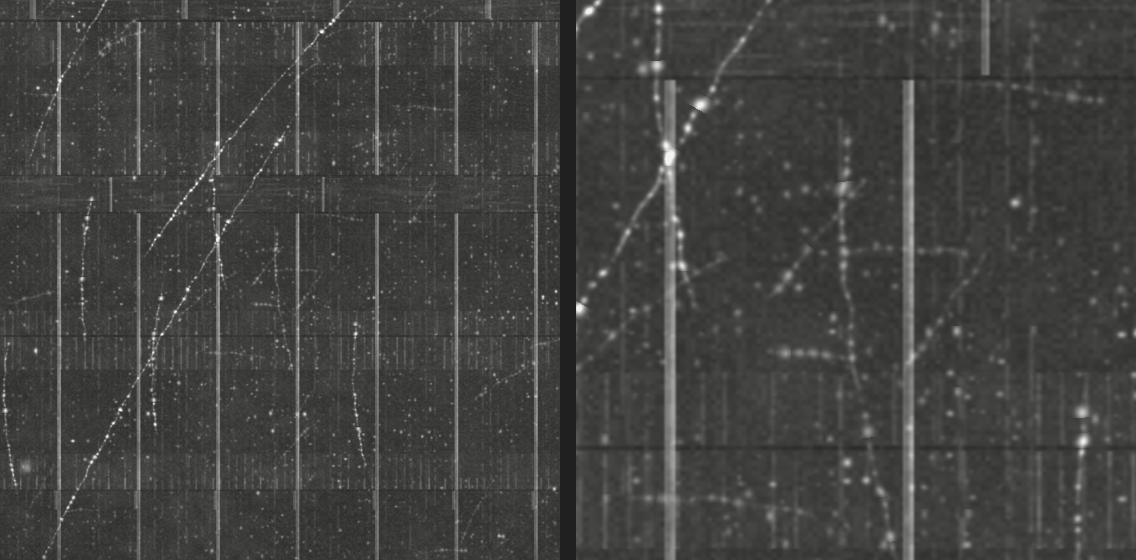
Left, the full canvas; right, a detail of the centre.
Reproduce this texture procedurally as a Shadertoy shader.

```glsl
// Dusty, scratched dark panel with bright vertical bars, comb ticks and dotted scratches.

float hash(vec2 p) {
    return fract(sin(dot(p, vec2(127.1, 311.7))) * 43758.5453);
}

float noise(vec2 p) {
    vec2 i = floor(p), f = fract(p);
    f = f * f * (3.0 - 2.0 * f);
    return mix(mix(hash(i), hash(i + vec2(1, 0)), f.x),
               mix(hash(i + vec2(0, 1)), hash(i + vec2(1, 1)), f.x), f.y);
}

float box(float v, float lo, float hi) {
    return smoothstep(lo - 0.001, lo + 0.001, v) * (1.0 - smoothstep(hi - 0.001, hi + 0.001, v));
}

// Soft vertical bar, repeated every period
float bars(float x, float start, float period, float halfWidth) {
    float d = mod(x - start + 0.5 * period, period) - 0.5 * period;
    float body = 1.0 - smoothstep(halfWidth - 0.001, halfWidth + 0.0014, abs(d));
    return body * (0.75 + 0.45 * smoothstep(-0.001, 0.002, d));
}

// Row of thin upright ticks, optionally broken into dashes
float comb(vec2 p, float lo, float hi, float broken) {
    float column = floor(p.x * 70.0);
    float h = hash(vec2(column, lo * 91.0));
    float x = (fract(p.x * 70.0) - 0.35 - 0.3 * h) / 70.0;
    float dash = smoothstep(0.3, 0.65, noise(vec2(column * 7.3, p.y * 130.0)));
    float stroke = exp(-x * x / 3.2e-6) * smoothstep(0.1, 0.95, h);
    return stroke * mix(1.0, dash, broken) * box(p.y, lo, hi);
}

float specks(vec2 p, float cells, float density, float size, float seed) {
    vec2 c = floor(p * cells);
    vec2 spot = 0.3 + 0.4 * vec2(hash(c + seed + 7.0), hash(c + seed + 13.0));
    vec2 q = (p * cells - c - spot) / cells;
    float h = hash(c + seed + 29.0);
    q.y *= 0.7 + 0.6 * hash(c + seed + 3.0);
    float r = size * (0.7 + 0.5 * h);
    return step(hash(c + seed), density) * (0.15 + 0.85 * h * h * h) * exp(-dot(q, q) / (r * r));
}

// Bowed trail of dots from a to b
float scratch(vec2 p, vec2 a, vec2 b, float bow, float seed) {
    float len = length(b - a);
    vec2 dir = (b - a) / len, q = p - a;
    float s = dot(q, dir), t = s / len;
    float across = dot(q, vec2(-dir.y, dir.x)) - bow * 4.0 * t * (1.0 - t);
    across += 0.004 * (noise(vec2(s * 60.0, seed)) - 0.5);
    float cell = floor(s / 0.009);
    float h = hash(vec2(cell, seed));
    float along = s - 0.009 * (cell + 0.3 + 0.4 * hash(vec2(cell, seed + 5.0)));
    float r = mix(0.0018, 0.0044, pow(h, 7.0));
    float dots = (0.1 + 0.9 * h * h) * exp(-(along * along + across * across) / (r * r));
    float thread = 0.35 * noise(vec2(s * 120.0, seed)) * exp(-across * across / 3.5e-6);
    return (dots + thread) * smoothstep(0.0, 0.08, t) * (1.0 - smoothstep(0.92, 1.0, t));
}

void mainImage(out vec4 fragColor, in vec2 fragCoord) {
    vec2 p = fragCoord / iResolution.xy;

    // Ground with grain, mottled dust film and faint columns
    float film = noise(p * 45.0) * noise(p * 13.0 + 5.0);
    float light = 0.055 * (noise(p * 330.0) - 0.5) + 0.02 * noise(p * 5.0) + 0.05 * film;
    light += 0.07 * comb(p + vec2(0.004, 0.0), -0.1, 1.1, 1.0);

    // Comb ticks with a blurred glow, denser beside the bars in the upper panel
    float nearBar = abs(mod(p.x - 0.0346, 0.1419) - 0.071);
    float cluster = 0.2 + 0.8 * (1.0 - smoothstep(0.03, 0.055, nearBar));
    float upper = box(p.y, 0.883, 0.961) + box(p.y, 0.69, 0.765);
    float lower = box(p.y, 0.402, 0.445) + box(p.y, 0.34, 0.398) + box(p.y, 0.127, 0.19);
    float glow = 0.4 + 0.6 * noise(vec2(p.x * 110.0, p.y * 20.0));
    light += glow * (0.04 * upper * cluster + 0.022 * lower);
    light += 0.17 * cluster * (comb(p, 0.883, 0.961, 1.0) + comb(p, 0.69, 0.765, 1.0));
    light += 0.16 * comb(p, 0.95, 0.96, 0.0) + 0.18 * comb(p, 0.688, 0.694, 0.0);
    light += 0.08 * comb(p, 0.402, 0.445, 0.3) + 0.15 * comb(p, 0.34, 0.398, 0.6);
    light += 0.10 * comb(p, 0.127, 0.19, 0.8) + 0.14 * comb(p, 0.126, 0.147, 0.2);

    // Streaky cross strips and dark seams
    float strips = box(p.y, 0.622, 0.686) + box(p.y, 0.965, 1.1);
    light += strips * (0.012 + 0.05 * smoothstep(0.5, 0.9, noise(p * vec2(25.0, 210.0))));
    float seams = box(p.y, 0.961, 0.964) + box(p.y, 0.685, 0.687) + box(p.y, 0.619, 0.621)
                + box(p.y, 0.399, 0.401) + box(p.y, 0.123, 0.125);
    light -= 0.03 * seams;

    // Main bars and short offset bars
    float panels = box(p.y, 0.687, 0.961) + box(p.y, 0.125, 0.619) + 0.75 * box(p.y, -0.1, 0.125);
    float wear = 0.75 + 0.5 * noise(vec2(floor(p.x * 7.05), p.y * 25.0));
    light += 0.26 * wear * panels * bars(p.x, 0.1055, 0.1419, 0.0031);
    light += 0.23 * box(p.y, 0.622, 0.684) * bars(p.x, 0.198, 0.379, 0.0022);
    light += 0.17 * box(p.y, 0.966, 1.1) * bars(p.x, 0.0586, 0.271, 0.0055);
    light += 0.15 * box(p.y, 0.09, 0.124) * bars(p.x, 0.1, 0.1419, 0.0024);

    // Long diagonal scratches
    light += 0.85 * scratch(p, vec2(0.25, 0.53), vec2(0.65, 1.02), 0.016, 1.0);
    light += 0.70 * scratch(p, vec2(0.06, -0.03), vec2(0.55, 0.83), 0.014, 2.0);
    light += 0.65 * scratch(p, vec2(0.05, 0.71), vec2(0.21, 1.03), 0.012, 3.0);

    // Steep bowed scratches
    for (float i = 0.0; i < 6.0; i++) {
        vec2 a = vec2(0.03 + 0.125 * i, 0.12 + 0.42 * fract(i * 0.618));
        vec2 b = a + vec2(0.06 * (hash(vec2(i, 4.0)) - 0.6), 0.28);
        light += (0.35 + 0.4 * hash(vec2(i, 8.0))) * scratch(p, a, b, 0.014, i + 10.0);
    }

    // Faint short scratches, mostly rising to the right
    for (float i = 0.0; i < 32.0; i++) {
        vec2 a = vec2(hash(vec2(i, 21.0)), hash(vec2(i, 22.0)));
        float angle = mix(-0.2, 1.1, hash(vec2(i, 23.0)));
        vec2 b = a + (0.05 + 0.1 * hash(vec2(i, 24.0))) * vec2(cos(angle), sin(angle));
        light += 0.23 * scratch(p, a, b, 0.003, i + 30.0);
    }

    // Dust in drifts, from fine to a few large flecks
    float drift = 0.3 + 1.4 * noise(p * 9.0 + 3.0) * noise(p * 23.0);
    light += 0.30 * drift * specks(p, 110.0, 0.30, 0.0019, 1.0);
    light += 0.50 * drift * specks(p + 0.013, 80.0, 0.20, 0.0021, 40.0);
    light += 0.75 * specks(p, 36.0, 0.07, 0.0027, 80.0);
    light += 1.10 * specks(p, 9.0, 0.05, 0.0095, 120.0);

    vec3 ground = vec3(0.203, 0.203, 0.195);
    fragColor = vec4(min(ground + light, vec3(0.95)), 1.0);
}
```
